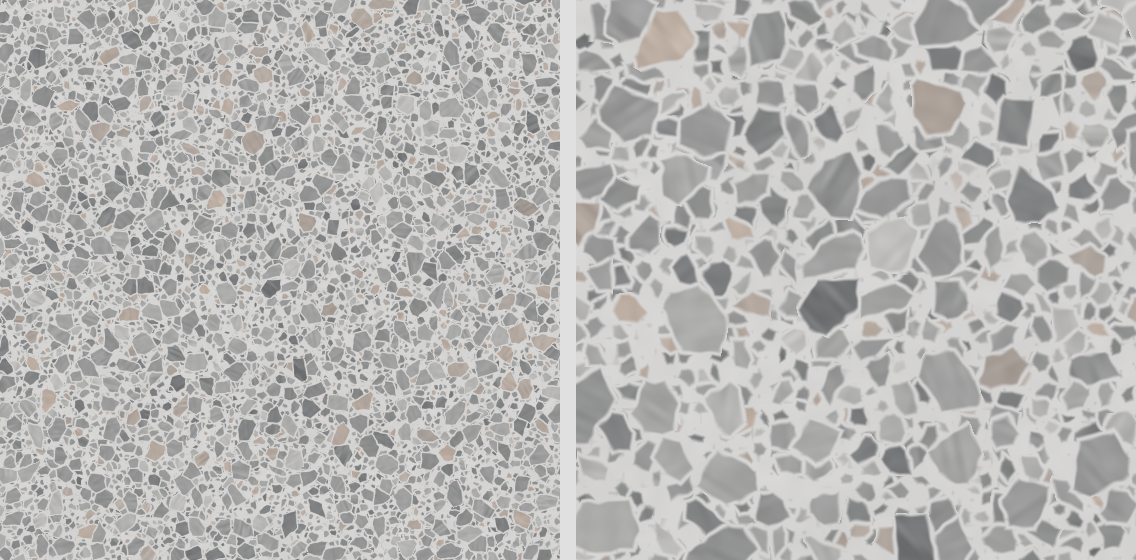
Left, the full canvas; right, a detail of the centre.
Write a WebGL 2 fragment shader that draws this texture.

```glsl
#version 300 es
precision highp float;
// Terrazzo: angular grey and beige stone chips set in a pale cement.
// Three sizes of chip lie on jittered grids; each chip is a random convex
// polygon cut to its Voronoi cell, and smaller chips give way to larger ones.

#define LARGE_GRID 24.0
#define MEDIUM_GRID 45.0
#define SMALL_GRID 82.0
#define CHIP_RADIUS vec2(0.22, 0.47)
#define MAX_STRETCH 2.3
#define GAP 0.0027
#define SOFTNESS 0.0013
#define CEMENT vec3(0.835, 0.832, 0.829)
#define DARK_STONE vec3(0.455, 0.46, 0.465)
#define PALE_STONE vec3(0.755, 0.752, 0.745)
#define WARM_STONE vec3(0.735, 0.675, 0.63)
#define WARM_SHARE 0.1

uniform vec2 u_resolution;
out vec4 outColor;

struct Chip {
    float dist;   // signed distance to the outline, in canvas units
    vec2 centre;
    vec2 cell;
};

vec3 hash3(vec2 cell, float seed) {
    uvec3 v = uvec3(ivec3(vec3(cell, seed)) + 4096);
    v = v * 1664525u + 1013904223u;
    v += v.yzx * v.zxy;
    v ^= v >> 16u;
    v += v.yzx * v.zxy;
    return vec3(v >> 16u) / 65535.0;
}

float valueNoise(vec2 p, float seed) {
    vec2 i = floor(p), f = fract(p);
    f = f * f * (3.0 - 2.0 * f);
    float low = mix(hash3(i, seed).x, hash3(i + vec2(1, 0), seed).x, f.x);
    float high = mix(hash3(i + vec2(0, 1), seed).x, hash3(i + vec2(1, 1), seed).x, f.x);
    return mix(low, high, f.y);
}

vec2 cellPoint(vec2 cell, float seed) {
    return cell + 0.5 + 0.84 * (hash3(cell, seed).xy - 0.5);
}

// Convex polygon from six randomly turned and shifted half planes.
float polygon(vec2 q, vec2 cell, float seed) {
    vec3 h = hash3(cell, seed + 1.0);
    float turn = 6.2832 * h.x;
    float radius = mix(CHIP_RADIUS.x, CHIP_RADIUS.y, h.y);
    float stretch = sqrt(mix(1.0, MAX_STRETCH, h.z * h.z));
    q = mat2(cos(turn), sin(turn), -sin(turn), cos(turn)) * q;
    float d = -1.0;
    for (int k = 0; k < 6; k++) {
        vec3 side = hash3(cell, seed + 2.0 + float(k));
        float angle = (float(k) + 0.8 * side.x) * 1.0472;
        vec2 normal = vec2(cos(angle) / stretch, sin(angle) * stretch);
        d = max(d, (dot(normal, q) - radius * mix(0.68, 1.12, side.y)) / length(normal));
    }
    return d;
}

Chip findChip(vec2 p, float grid, float seed, float share) {
    vec2 g = p * grid, home = floor(g), cell = home, centre = home;
    float nearest = 9.0;
    for (int n = 0; n < 9; n++) {
        vec2 c = home + vec2(n % 3 - 1, n / 3 - 1);
        vec2 point = cellPoint(c, seed);
        float d = distance(g, point);
        if (d < nearest) { nearest = d; cell = c; centre = point; }
    }
    float border = 9.0;
    for (int n = 0; n < 25; n++) {
        if (n == 12) continue;
        vec2 other = cellPoint(cell + vec2(n % 5 - 2, n / 5 - 2), seed);
        border = min(border, dot(0.5 * (centre + other) - g, normalize(other - centre)));
    }
    float d = max(polygon(g - centre, cell, seed) / grid, 0.5 * GAP - border / grid);
    if (hash3(cell, seed).z > share) d = 1.0;
    return Chip(d, centre / grid, cell);
}

// Stone colour with fine veins along a direction of its own.
vec3 stoneColor(vec2 p, Chip chip, float seed) {
    vec3 h = hash3(chip.cell, seed + 10.0);
    vec3 kind = hash3(chip.cell, seed + 11.0);
    vec3 color = mix(DARK_STONE, PALE_STONE, 0.5 * (h.x + h.y));
    color = mix(color, WARM_STONE, step(kind.x, WARM_SHARE) * mix(0.5, 1.0, kind.y));
    float turn = 6.2832 * h.z;
    vec2 along = vec2(cos(turn), sin(turn)), across = vec2(-along.y, along.x);
    float vein = valueNoise(vec2(dot(p, along) * 45.0, dot(p, across) * 240.0), seed + 12.0);
    float cloud = valueNoise(p * 130.0, seed + 13.0);
    return color + (vein - 0.5) * mix(0.03, 0.13, kind.z * kind.z) + (cloud - 0.5) * 0.035;
}

void main() {
    float size = min(u_resolution.x, u_resolution.y);
    vec2 p = gl_FragCoord.xy / size;
    float edge = max(SOFTNESS, 0.6 / size);

    // Cement with soft mottling and faint grit
    float mottle = valueNoise(p * 18.0, 90.0) + valueNoise(p * 110.0, 91.0) - 1.0;
    float grit = smoothstep(0.78, 1.0, valueNoise(p * 260.0, 92.0));
    vec3 color = CEMENT + 0.018 * mottle - 0.06 * grit;

    // Slightly ragged outlines
    vec2 wobble = vec2(valueNoise(p * 150.0, 93.0), valueNoise(p * 150.0, 94.0)) - 0.5;
    vec2 q = p + 0.0024 * wobble;

    Chip large = findChip(q, LARGE_GRID, 0.0, 0.85);
    Chip medium = findChip(q, MEDIUM_GRID, 30.0, 0.95);
    Chip small = findChip(q, SMALL_GRID, 60.0, 0.9);

    // Smaller chips keep clear of larger ones
    if (findChip(medium.centre, LARGE_GRID, 0.0, 0.85).dist < 0.0) medium.dist = 1.0;
    medium.dist = max(medium.dist, GAP - large.dist);
    if (findChip(small.centre, LARGE_GRID, 0.0, 0.85).dist < 0.0) small.dist = 1.0;
    small.dist = max(small.dist, GAP - min(large.dist, medium.dist));

    color = mix(color, stoneColor(p, small, 60.0), smoothstep(edge, -edge, small.dist));
    color = mix(color, stoneColor(p, medium, 30.0), smoothstep(edge, -edge, medium.dist));
    color = mix(color, stoneColor(p, large, 0.0), smoothstep(edge, -edge, large.dist));
    outColor = vec4(color, 1.0);
}
```
